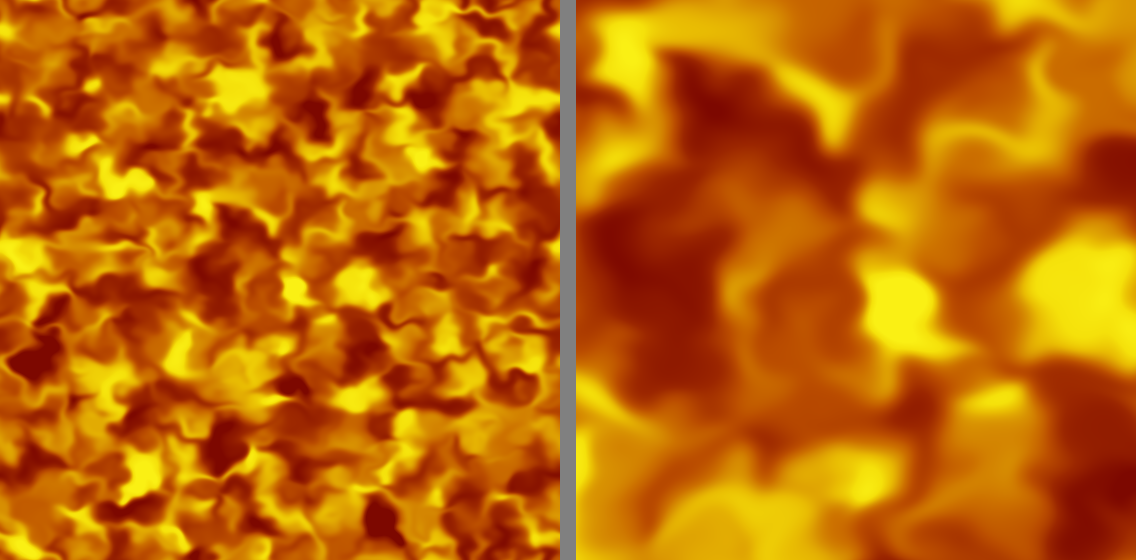
Left: the whole. Right: its middle third, enlarged.
Give the GLSL for this texture, as a WebGL 2 fragment shader.

```glsl
#version 300 es
precision highp float;
// Seamless molten fire: soft glowing blobs pulled into curling wisps.
// Sums of sines with whole wave numbers give a heat field that wraps; two
// more such fields bend its coordinates, and a colour ramp maps the heat.

uniform vec2 u_resolution;
out vec4 fragColor;

const float TAU = 6.283185;
const float GOLDEN_ANGLE = 2.39996;
const int WAVES = 30;                          // sines per field
const vec2 STRETCH = vec2(0.88, 1.10);         // slightly wide features
const vec2 HEAT_BAND = vec2(3.0, 15.0);        // lowest, highest frequency
const vec2 SWIRL_BAND = vec2(5.0, 15.0);
const vec2 WISP_BAND = vec2(14.0, 30.0);
const float SWIRL_AMOUNT = 0.0125;
const float WISP_AMOUNT = 0.0036;

// Ramp colours and the heat, in standard deviations, where each is reached
const int STOPS = 8;
const vec3 RAMP[STOPS] = vec3[](
    vec3(0.49, 0.03, 0.00), vec3(0.61, 0.15, 0.00),
    vec3(0.73, 0.30, 0.00), vec3(0.80, 0.44, 0.00),
    vec3(0.85, 0.58, 0.01), vec3(0.91, 0.73, 0.01),
    vec3(0.96, 0.88, 0.04), vec3(0.98, 0.94, 0.08));
const float LEVEL[STOPS] = float[](
    -2.4, -1.13, -0.25, 0.35, 0.81, 1.25, 1.81, 2.6);

float hash(float n) {
    return fract(sin(n * 12.9898) * 43758.5);
}

// Layered sines with unit variance, periodic over the unit square
float waveField(vec2 p, vec2 band, float seed) {
    float sum = 0.0;
    for (int i = 0; i < WAVES; i++) {
        float n = float(i);
        float angle = GOLDEN_ANGLE * n + seed;
        float radius = mix(band.x, band.y, (n + 0.5) / float(WAVES));
        vec2 frequency = round(radius * STRETCH * vec2(cos(angle), sin(angle)));
        float phase = hash(n + seed * 17.3);
        sum += sin(TAU * (dot(frequency, p) + phase));
    }
    return sum * sqrt(2.0 / float(WAVES));
}

vec2 warp(vec2 p, vec2 band, float seed) {
    return vec2(waveField(p, band, seed), waveField(p, band, seed + 1.7));
}

vec3 fireColor(float heat) {
    vec3 color = RAMP[0];
    for (int i = 1; i < STOPS; i++) {
        float t = (heat - LEVEL[i - 1]) / (LEVEL[i] - LEVEL[i - 1]);
        color = mix(color, RAMP[i], clamp(t, 0.0, 1.0));
    }
    return color;
}

void main() {
    vec2 p = gl_FragCoord.xy / u_resolution;

    // Fine wisps first, then broad swirls
    p += WISP_AMOUNT * warp(p, WISP_BAND, 4.1);
    p += SWIRL_AMOUNT * warp(p, SWIRL_BAND, 9.2);

    float heat = waveField(p, HEAT_BAND, 2.6);
    fragColor = vec4(fireColor(heat), 1.0);
}
```
